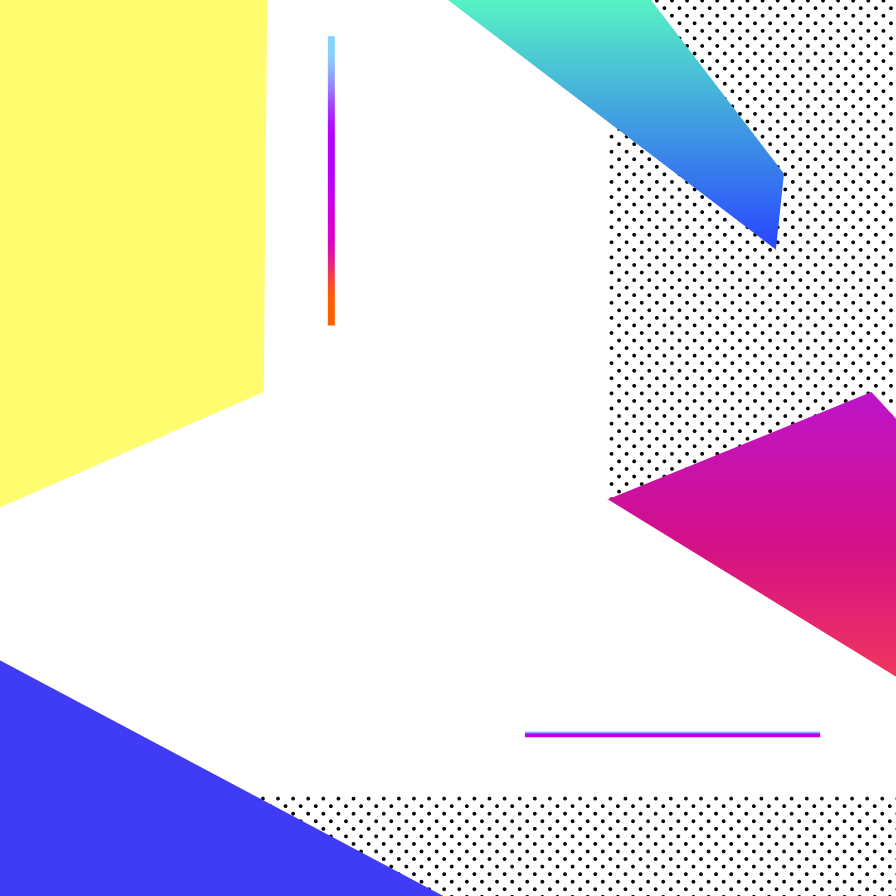
Reproduce this background procedurally as a WebGL 1 fragment shader.

```glsl
precision highp float;
// Geometric poster: flat and gradient polygons, two gradient bars and halftone dot fields on white.

uniform vec2 u_resolution;

const vec3 WHITE = vec3(1.0);
const vec3 INK = vec3(0.02);
const vec3 YELLOW = vec3(1.0, 0.99, 0.44);
const vec3 BLUE = vec3(0.25, 0.23, 0.96);

// Shard gradients, top to bottom
const vec3 MINT = vec3(0.34, 0.95, 0.77);
const vec3 ROYAL = vec3(0.16, 0.27, 1.0);
const vec3 ORCHID = vec3(0.74, 0.08, 0.80);
const vec3 MAGENTA = vec3(0.83, 0.06, 0.53);
const vec3 CORAL = vec3(0.94, 0.21, 0.37);

// Bar gradient, top to bottom
const vec3 SKY = vec3(0.53, 0.82, 1.0);
const vec3 VIOLET = vec3(0.70, 0.0, 1.0);
const vec3 PINK = vec3(0.85, 0.0, 0.80);
const vec3 ORANGE = vec3(1.0, 0.38, 0.0);

const float DOT_PITCH = 0.01686;
const float DOT_RADIUS = 0.0021;
const vec2 UPPER_DOTS = vec2(0.6825, 0.9993);
const vec2 LOWER_DOTS = vec2(0.2934, 0.1087);
const vec2 UPPER_CORNER = vec2(0.6785, 0.4427);
const vec2 LOWER_CORNER = vec2(0.285, 0.1133);

// Vertical and horizontal bars: lower left, upper right
const vec2 VBAR_MIN = vec2(0.3659, 0.6367);
const vec2 VBAR_MAX = vec2(0.3737, 0.9596);
const vec2 HBAR_MIN = vec2(0.5859, 0.1771);
const vec2 HBAR_MAX = vec2(0.9154, 0.1836);
const float HBAR_RANGE = 0.72;

// Signed distance to a line, negative on the right of a -> b
float edge(vec2 p, vec2 a, vec2 b) {
    vec2 along = normalize(b - a);
    return dot(p - a, vec2(-along.y, along.x));
}

// Convex quad with clockwise corners
float quad(vec2 p, vec2 a, vec2 b, vec2 c, vec2 d) {
    return max(max(edge(p, a, b), edge(p, b, c)), max(edge(p, c, d), edge(p, d, a)));
}

float box(vec2 p, vec2 low, vec2 high) {
    vec2 outside = max(low - p, p - high);
    return max(outside.x, outside.y);
}

// Staggered lattice of round dots
float dots(vec2 p, vec2 anchor) {
    vec2 cell = (p - anchor) / DOT_PITCH;
    float nearest = min(length(fract(cell) - 0.5), length(fract(cell + 0.5) - 0.5));
    return nearest * DOT_PITCH - DOT_RADIUS;
}

// Antialiased coverage of a signed distance
float cover(float distance) {
    return clamp(0.5 - distance * u_resolution.y, 0.0, 1.0);
}

vec3 barColor(float t) {
    vec3 color = mix(SKY, VIOLET, smoothstep(0.04, 0.36, t));
    color = mix(color, PINK, smoothstep(0.42, 0.70, t));
    return mix(color, ORANGE, smoothstep(0.68, 0.93, t));
}

void main() {
    vec2 p = gl_FragCoord.xy / u_resolution.y;
    vec3 color = WHITE;

    // Halftone fields
    float upper = max(dots(p, UPPER_DOTS), box(p, UPPER_CORNER, vec2(2.0)));
    float lower = max(dots(p, LOWER_DOTS), max(LOWER_CORNER.x - p.x, p.y - LOWER_CORNER.y));
    color = mix(color, INK, cover(min(upper, lower)));

    // Flat corner panels
    float panel = quad(p, vec2(0.0, 1.0), vec2(0.2982, 1.0), vec2(0.2943, 0.5625), vec2(0.0, 0.4336));
    color = mix(color, YELLOW, cover(panel));
    float wedge = edge(p, vec2(0.0, 0.263), vec2(0.4948, 0.0));
    color = mix(color, BLUE, cover(wedge));

    // Mint to royal blue shard
    float shard = quad(p, vec2(0.5, 1.0), vec2(0.7266, 1.0), vec2(0.875, 0.806), vec2(0.8659, 0.7214));
    vec3 shardColor = mix(ROYAL, MINT, clamp((p.y - 0.7214) / 0.2786, 0.0, 1.0));
    color = mix(color, shardColor, cover(shard));

    // Orchid to coral shard
    float gem = quad(p, vec2(0.6784, 0.4427), vec2(0.9727, 0.5625), vec2(1.0, 0.5326), vec2(1.0, 0.2448));
    vec3 gemColor = mix(CORAL, MAGENTA, clamp((p.y - 0.2448) / 0.15, 0.0, 1.0));
    gemColor = mix(gemColor, ORCHID, clamp((p.y - 0.3948) / 0.1677, 0.0, 1.0));
    color = mix(color, gemColor, cover(gem));

    // Gradient bars
    float vt = (VBAR_MAX.y - p.y) / (VBAR_MAX.y - VBAR_MIN.y);
    color = mix(color, barColor(vt), cover(box(p, VBAR_MIN, VBAR_MAX)));
    float ht = HBAR_RANGE * (HBAR_MAX.y - p.y) / (HBAR_MAX.y - HBAR_MIN.y);
    color = mix(color, barColor(ht), cover(box(p, HBAR_MIN, HBAR_MAX)));

    gl_FragColor = vec4(color, 1.0);
}
```
